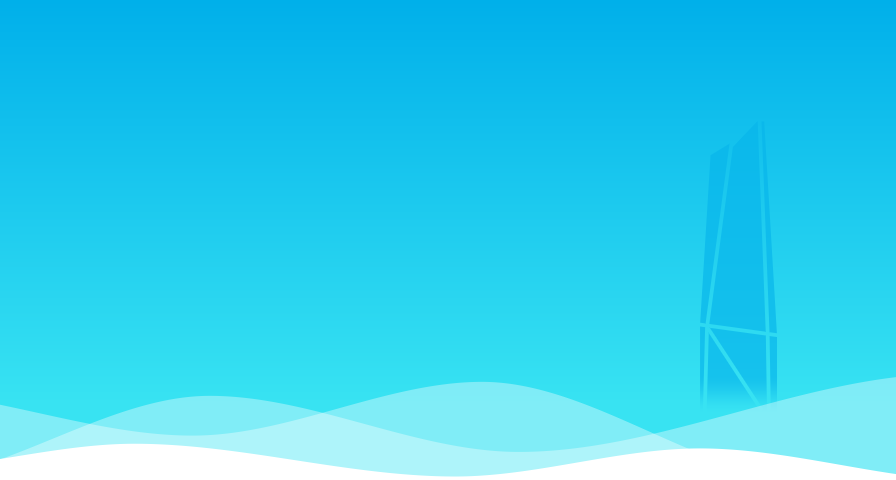
This background is drawn by a Shadertoy shader. Its source:

```glsl
#define SKY_TOP vec3(0.00, 0.688, 0.918)
#define SKY_LOW vec3(0.22, 0.89, 0.95)
#define SKY_LOW_AT 0.16
#define TOWER_COLOR vec3(0.03, 0.71, 0.92)
#define TOWER_ALPHA 0.70
#define BEAM_HALF_WIDTH 0.0021
#define WAVE_ALPHA 0.36
#define CANVAS_RATIO 0.535

// Coverage of a signed distance, softened over one pixel
float cover(float dist) {
    return clamp(0.5 - dist * iResolution.x, 0.0, 1.0);
}

float segmentDistance(vec2 p, vec2 a, vec2 b) {
    vec2 pa = p - a, ba = b - a;
    return length(pa - ba * clamp(dot(pa, ba) / dot(ba, ba), 0.0, 1.0));
}

// Smooth curve through five successive crests and troughs
float waveHeight(float x, vec2 a, vec2 b, vec2 c, vec2 d, vec2 e) {
    float h = mix(a.y, b.y, smoothstep(a.x, b.x, x));
    h = mix(h, c.y, smoothstep(b.x, c.x, x));
    h = mix(h, d.y, smoothstep(c.x, d.x, x));
    return mix(h, e.y, smoothstep(d.x, e.x, x));
}

// Tapered body with a split, sloping roof
float towerBody(vec2 p) {
    float left = mix(0.7813, 0.7930, clamp((p.y - 0.1732) / 0.1888, 0.0, 1.0));
    float right = mix(0.8672, 0.8529, clamp((p.y - 0.1615) / 0.2382, 0.0, 1.0));
    float lowRoof = 0.3620 + 0.61 * (p.x - 0.7930);
    float highRoof = min(0.3737 + 1.05 * (p.x - 0.8203), 0.3997);
    float roof = p.x < 0.8185 ? lowRoof : highRoof;
    return max(max(left - p.x, p.x - right), (p.y - roof) * 0.8);
}

// Open beams cut through the body
float towerBeams(vec2 p) {
    vec2 leftJoint = vec2(0.7891, 0.1706);
    vec2 rightJoint = vec2(0.8568, 0.1625);
    float d = segmentDistance(p, vec2(0.8170, 0.3800), leftJoint);
    d = min(d, segmentDistance(p, leftJoint, vec2(0.7865, 0.0729)));
    d = min(d, segmentDistance(p, vec2(0.8477, 0.4010), rightJoint));
    d = min(d, segmentDistance(p, rightJoint, vec2(0.8581, 0.0794)));
    d = min(d, segmentDistance(p, vec2(0.7800, 0.1734), vec2(0.8690, 0.1612)));
    d = min(d, segmentDistance(p, leftJoint, vec2(0.8490, 0.0794)));
    return d - BEAM_HALF_WIDTH;
}

void mainImage(out vec4 fragColor, in vec2 fragCoord) {
    vec2 uv = fragCoord / iResolution.xy;
    vec2 p = uv * vec2(1.0, CANVAS_RATIO);

    // Sky
    float depth = clamp((1.0 - uv.y) / (1.0 - SKY_LOW_AT), 0.0, 1.0);
    vec3 color = mix(SKY_TOP, SKY_LOW, depth);

    // Tower, fading out at its foot
    float tower = cover(towerBody(p)) * (1.0 - cover(towerBeams(p)));
    tower *= smoothstep(0.073, 0.118, p.y);
    color = mix(color, TOWER_COLOR, tower * TOWER_ALPHA);

    // Two translucent waves and the white front wave
    float centerWave = waveHeight(p.x, vec2(-0.130, 0.100), vec2(0.215, 0.0495),
        vec2(0.538, 0.1094), vec2(0.911, -0.0013), vec2(1.2, 0.0));
    float sideWave = waveHeight(p.x, vec2(-0.115, -0.0013), vec2(0.234, 0.0938),
        vec2(0.579, 0.0313), vec2(1.061, 0.1185), vec2(1.3, 0.06));
    float frontWave = waveHeight(p.x, vec2(-0.117, 0.0117), vec2(0.150, 0.0404),
        vec2(0.508, 0.0039), vec2(0.781, 0.0352), vec2(1.094, -0.0013));
    color = mix(color, vec3(1.0), WAVE_ALPHA * cover(p.y - centerWave));
    color = mix(color, vec3(1.0), WAVE_ALPHA * cover(p.y - sideWave));
    color = mix(color, vec3(1.0), cover(p.y - frontWave));

    fragColor = vec4(color, 1.0);
}
```
